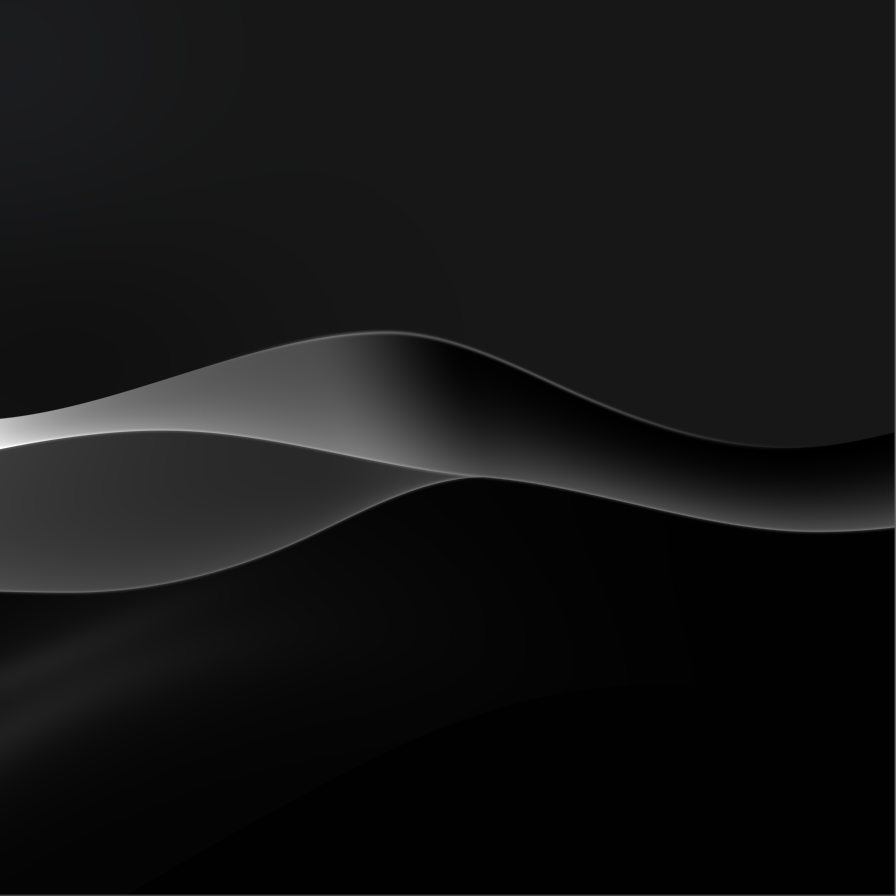
Write a WebGL 2 fragment shader that draws this background.

```glsl
#version 300 es
precision highp float;

uniform vec2 u_resolution;
out vec4 outColor;

// Cubic span between two knots given as (x, height, slope)
float span(float x, vec3 a, vec3 b) {
    float w = b.x - a.x;
    float t = (x - a.x) / w;
    float bend = w * t * (1.0 - t) * (a.z * (1.0 - t) - b.z * t);
    return mix(a.y, b.y, t * t * (3.0 - 2.0 * t)) + bend;
}

// Upper edge of the bright ribbon
float crestLine(float x) {
    vec3 peak = vec3(0.430, 0.629, 0.0);
    vec3 fall = vec3(0.618, 0.5716, -0.46);
    vec3 dip = vec3(0.879, 0.500, 0.0);
    if (x < peak.x) return span(x, vec3(0.0, 0.5326, 0.1), peak);
    if (x < fall.x) return span(x, peak, fall);
    if (x < dip.x) return span(x, fall, dip);
    return span(x, dip, vec3(1.0, 0.518, 0.26));
}

// Lower edge of the bright ribbon
float foldLine(float x) {
    vec3 rise = vec3(0.182, 0.5195, 0.0);
    vec3 pinch = vec3(0.540, 0.4674, -0.08);
    vec3 dip = vec3(0.911, 0.4063, 0.0);
    if (x < rise.x) return span(x, vec3(0.0, 0.4987, 0.2), rise);
    if (x < pinch.x) return span(x, rise, pinch);
    if (x < dip.x) return span(x, pinch, dip);
    return span(x, dip, vec3(1.0, 0.4115, 0.12));
}

// Lower edge of the grey lobe, which closes at the pinch
float lobeLine(float x) {
    vec3 base = vec3(0.078, 0.3385, 0.0);
    vec3 climb = vec3(0.352, 0.4043, 0.48);
    if (x < base.x) return span(x, vec3(0.0, 0.3398, -0.03), base);
    if (x < climb.x) return span(x, base, climb);
    if (x < 0.540) return span(x, climb, vec3(0.540, 0.4674, 0.0));
    return foldLine(x);
}

// Top of the black hill in the foreground
float hillLine(float x) {
    vec3 slope = vec3(0.391, 0.1406, 0.52);
    vec3 top = vec3(0.716, 0.2344, 0.0);
    if (x < slope.x) return span(x, vec3(0.14, 0.0, 0.6), slope);
    if (x < top.x) return span(x, slope, top);
    return span(x, top, vec3(1.0, 0.216, -0.06));
}

float bell(float d, float width) {
    return exp(-d * d / (width * width));
}

void main() {
    vec2 uv = gl_FragCoord.xy / u_resolution;
    float x = uv.x;
    float y = uv.y;
    float aa = 0.8 / min(u_resolution.x, u_resolution.y);
    float crest = crestLine(x);
    float fold = foldLine(x);
    float lobe = lobeLine(x);

    // Charcoal backdrop with a cool corner
    vec3 color = vec3(0.089);
    color += vec3(0.020, 0.022, 0.032) * bell(length(uv - vec2(0.0, 0.92)), 0.2);
    color -= 0.028 * bell(length((uv - vec2(0.06, 0.6)) * vec2(0.7, 1.0)), 0.17);

    // Bright ribbon: pale at the left, black past its peak, lit from below
    float t = clamp((y - fold) / (crest - fold), 0.0, 1.0);
    float ribbon = 0.27 * (1.0 - smoothstep(0.36, 0.54, x + 0.05 * (t - 0.5)));
    ribbon += 0.5 * exp(-8.0 * x);
    ribbon += mix(0.18, 0.31, smoothstep(0.3, 0.6, x)) * pow(1.0 - t, 2.2);
    color = mix(color, vec3(ribbon), smoothstep(aa, -aa, y - crest));
    float crestRim = 0.24 * smoothstep(0.2, 0.45, x) * (1.0 - smoothstep(0.6, 0.95, x));
    color += crestRim * bell(y - crest, 0.0022);

    // Grey lobe under the fold
    float s = clamp((y - lobe) / max(fold - lobe, 0.001), 0.0, 1.0);
    float grey = 0.15 + 0.05 * exp(-6.0 * x) + 0.03 * s * (1.0 - smoothstep(0.0, 0.3, x));
    grey += 0.11 * pow(1.0 - s, 4.0) + 0.09 * smoothstep(0.35, 0.54, x);
    color = mix(color, vec3(grey), smoothstep(aa, -aa, y - fold));

    // Dark floor with two soft diagonal streaks
    float sweep = 0.177 + 0.6 * x - 0.8 * x * x;
    float ground = 0.012 * (1.0 - smoothstep(0.4, 0.9, x));
    ground += 0.055 * bell(y - sweep - 0.03, 0.11) * bell(x, 0.4);
    ground += 0.055 * bell(y - sweep, 0.035) * bell(x, 0.24);
    ground += 0.055 * bell(y - 0.24 - 0.42 * x, 0.022) * bell(x, 0.19);
    float hill = smoothstep(aa, -aa, y - hillLine(x)) * step(0.14, x);
    ground = mix(ground + 0.003, 0.002, hill);
    color = mix(color, vec3(ground), smoothstep(aa, -aa, y - lobe));

    // Fine light along the folded edges
    color += 0.13 * bell(y - fold, 0.002);
    color += 0.12 * bell(y - lobe, 0.002) * (1.0 - smoothstep(0.5, 0.54, x));

    // Thin pale border on the right and bottom
    float border = max(smoothstep(0.9975, 0.9995, x), 0.6 * smoothstep(0.0025, 0.0005, y));
    color = mix(color, vec3(0.42), border);

    outColor = vec4(clamp(color, 0.0, 1.0), 1.0);
}
```
